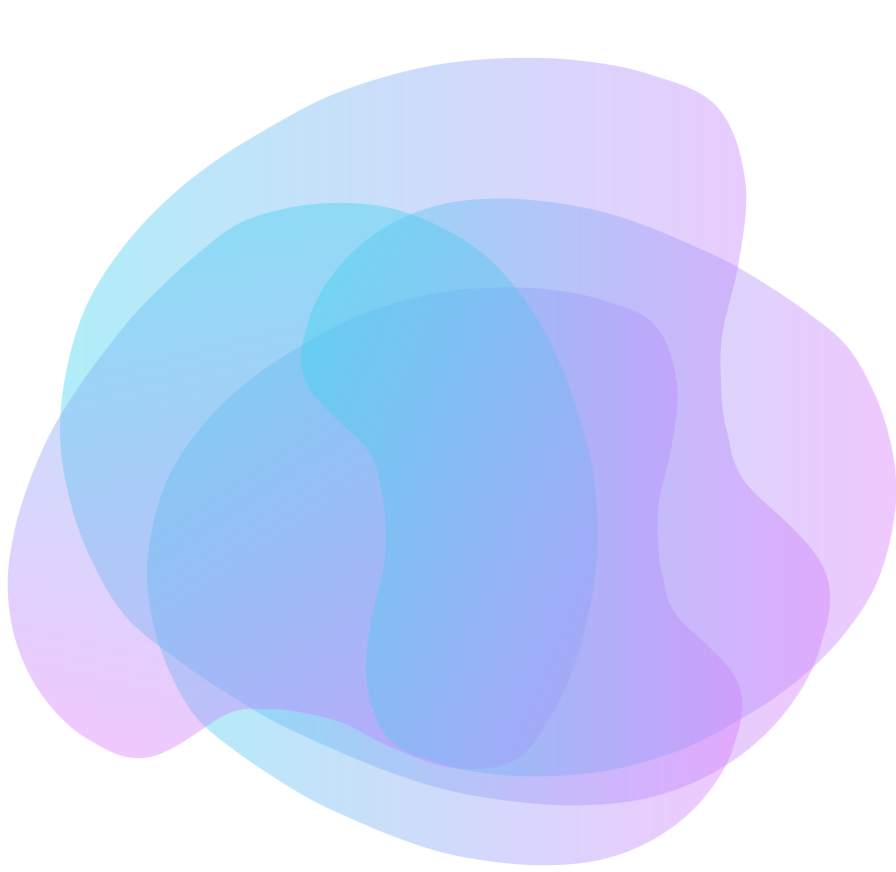
Reproduce this background procedurally as a Shadertoy shader.

```glsl
// Four translucent cyan-to-pink blobs overlapping on white.

const vec3 CYAN = vec3(0.224, 0.831, 0.929);
const vec3 PINK = vec3(0.851, 0.459, 0.992);

// Radius of the shared blob outline, one value per ten degrees.
const float RADII[36] = float[36](
    .325, .323, .341, .391, .451, .487, .473, .453, .435,
    .422, .412, .406, .402, .406, .414, .424, .434, .438,
    .440, .436, .430, .422, .403, .390, .385, .385, .394,
    .410, .430, .456, .483, .501, .507, .498, .465, .354);

// Smooth periodic interpolation of the outline radius.
float blobRadius(float angle) {
    float s = mod(angle / 6.2831853 * 36.0 + 36.0, 36.0);
    int i = int(s);
    float t = fract(s);
    float a = RADII[(i + 35) % 36];
    float b = RADII[i % 36];
    float c = RADII[(i + 1) % 36];
    float d = RADII[(i + 2) % 36];
    return b + 0.5 * t * (c - a + t * (2.0 * a - 5.0 * b + 4.0 * c - d
             + t * (3.0 * (b - c) + d - a)));
}

// Blends one blob over the base; its gradient runs along its own x axis.
vec3 addBlob(vec3 base, vec2 p, vec2 center, float size, float turn,
             vec3 startColor, vec3 endColor) {
    float c = cos(turn), s = sin(turn);
    vec2 q = p - center;
    q = vec2(c * q.x + s * q.y, c * q.y - s * q.x) / size;

    float edge = length(q) - blobRadius(atan(q.y, q.x));
    float coverage = clamp(0.5 - edge / max(fwidth(edge), 1e-5), 0.0, 1.0);
    vec3 tint = mix(startColor, endColor, clamp(0.5 + q.x / 0.884, 0.0, 1.0));
    return mix(base, tint, 0.4 * coverage);
}

void mainImage(out vec4 fragColor, in vec2 fragCoord) {
    vec2 p = fragCoord / iResolution.y;
    p.x += 0.5 * (1.028 - iResolution.x / iResolution.y);

    // Layers from back to front: large, low, quarter-turned, half-turned.
    vec3 color = vec3(1.0);
    color = addBlob(color, p, vec2(0.509, 0.505), 1.0, 0.0, CYAN, PINK);
    color = addBlob(color, p, vec2(0.509, 0.339), 0.773, 0.0, CYAN, PINK);
    color = addBlob(color, p, vec2(0.367, 0.431), 0.773, -1.806, CYAN, PINK);
    color = addBlob(color, p, vec2(0.688, 0.441), 0.773, 3.14159, PINK, CYAN);
    fragColor = vec4(color, 1.0);
}
```
